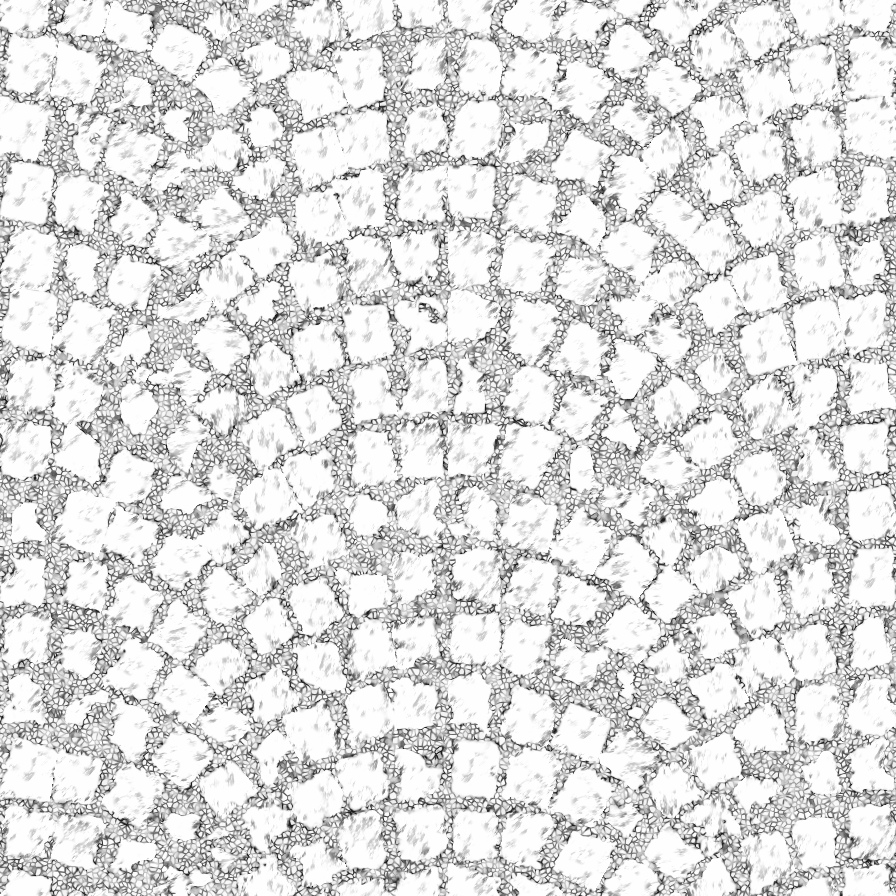
A WebGL 1 fragment shader for this texture map:

```glsl
precision highp float;
// Pale cobblestone paving laid in two fans of stacked arcs, with gravel joints.
uniform vec2 u_resolution;

const float FANS = 2.0;
const float ROWS = 14.0;
const float STONES = 9.0;      // stones per arc
const float RADIUS = 0.37;
const float HALF_ANGLE = 0.742; // half the opening of an arc
const float GRAINS = 180.0;    // gravel grains across the tile

float hash(vec2 p) {
  vec3 q = fract(vec3(p.xyx) * 0.1031);
  q += dot(q, q.yzx + 33.33);
  return fract((q.x + q.y) * q.z);
}

vec2 hash2(vec2 p) {
  return vec2(hash(p + 3.7), hash(p.yx + 71.3));
}

// Value noise that wraps after the given period.
float noise(vec2 p, float period) {
  vec2 i = floor(p), f = fract(p);
  f = f * f * (3.0 - 2.0 * f);
  vec2 a = mod(i, period), b = mod(i + 1.0, period);
  return mix(mix(hash(a), hash(vec2(b.x, a.y)), f.x),
             mix(hash(vec2(a.x, b.y)), hash(b), f.x), f.y);
}

float fbm(vec2 p, float period) {
  return 0.5 * noise(p, period) + 0.3 * noise(p * 2.0, period * 2.0)
       + 0.2 * noise(p * 4.0, period * 4.0);
}

vec2 rotate(vec2 p, float a) {
  float c = cos(a), s = sin(a);
  return vec2(c * p.x - s * p.y, s * p.x + c * p.y);
}

float roundBox(vec2 p, vec2 halfSize, float r) {
  vec2 d = abs(p) - halfSize + r;
  return length(max(d, 0.0)) + min(max(d.x, d.y), 0.0) - r;
}

// Nearest stone: x distance, y random id, zw position inside the stone.
vec4 nearestStone(vec2 p) {
  vec4 best = vec4(1.0, 0.0, 0.0, 0.0);
  for (int i = 0; i < 2; i++) {
    float fan = floor(p.x * FANS) + float(i);
    float dx = p.x - fan / FANS;
    float bend = min(abs(dx), 0.3);
    float drop = RADIUS - sqrt(RADIUS * RADIUS - bend * bend);
    float middle = floor((p.y + drop) * ROWS + 0.5);
    for (int j = -1; j <= 1; j++) {
      float row = middle + float(j);
      float parity = mod(row, 2.0);
      vec2 fromCentre = vec2(dx, p.y - row / ROWS + RADIUS);
      float slot = (atan(fromCentre.x, fromCentre.y) / HALF_ANGLE + 1.0) * STONES * 0.5;
      // Alternate rows own the stone in the valley, so fans interlock.
      float k = clamp(floor(slot + 0.5), 1.0 - parity, STONES - parity);
      vec2 id = vec2(k + 17.0 * mod(fan, FANS), mod(row, ROWS) + 5.0);
      vec2 r = hash2(id), s = hash2(id + 40.0);
      float angle = ((k + 0.24 * (r.x - 0.5)) * 2.0 / STONES - 1.0) * HALF_ANGLE;
      vec2 q = fromCentre - RADIUS * vec2(sin(angle), cos(angle));
      q = rotate(q, angle + 0.24 * (s.x - 0.5));
      q.y += 0.006 * (r.y - 0.5);
      vec2 size = vec2(0.027, 0.0312 * cos(angle)) * (0.9 + 0.17 * s.yx);
      vec2 shape = q * (1.0 + vec2(11.0, 9.0) * (r - 0.5) * q.yx);
      float d = roundBox(shape, size, 0.008);
      if (d < best.x) best = vec4(d, hash(id + 91.0), q);
    }
  }
  return best;
}

// Gravel: x gap between the two closest grains, y random value of the grain.
vec2 gravel(vec2 p) {
  vec2 cell = floor(p), f = fract(p);
  float near = 4.0, next = 4.0, tone = 0.0;
  for (int y = -1; y <= 1; y++) {
    for (int x = -1; x <= 1; x++) {
      vec2 o = vec2(float(x), float(y));
      vec2 id = mod(cell + o, GRAINS);
      float d = length(o + hash2(id) - f);
      if (d < near) { next = near; near = d; tone = hash(id + 9.0); }
      else next = min(next, d);
    }
  }
  return vec2(next - near, tone);
}

// Ink on a stone face: fine slanted scratches in patches, stronger at the rim.
float stoneInk(vec2 q, float id, float d) {
  vec2 o = q + id * 0.7;
  float scratch = fbm(rotate(o, 0.65) * vec2(260.0, 110.0), 512.0);
  float patchy = smoothstep(0.4, 0.75, noise(o * 85.0, 512.0));
  float rim = smoothstep(-0.014, -0.001, d);
  return smoothstep(0.46, 0.8, scratch) * patchy * (0.22 + 0.4 * rim);
}

void main() {
  vec2 p = gl_FragCoord.xy / u_resolution;
  float pixel = 1.0 / min(u_resolution.x, u_resolution.y);

  vec4 stone = nearestStone(p);
  float clean = step(0.93, stone.y);
  float buried = (1.0 - clean) * smoothstep(0.35, 0.85, stone.y);
  float rough = 0.013 * (fbm(p * 64.0, 64.0) - 0.5) + 0.004 * (noise(p * 230.0, 230.0) - 0.5);
  float d = stone.x + rough * (1.0 - 0.6 * clean);
  d += buried * 0.016 * smoothstep(0.3, 0.75, noise(p * 40.0, 40.0));
  float face = 1.0 - smoothstep(-1.2 * pixel, 1.2 * pixel, d);

  // Gravel is darkest beside the stones and fades into pale sand.
  vec2 warp = 0.004 * vec2(noise(p * 120.0, 120.0), noise(p * 120.0 + 31.0, 120.0));
  vec2 grain = gravel((p + warp) * GRAINS);
  float crack = 1.0 - smoothstep(0.0, 0.5, grain.x);
  float broken = smoothstep(0.1, 0.8, noise(p * 200.0, 200.0));
  float density = 0.4 + 0.12 * noise(p * 30.0, 30.0) + 0.28 * exp(-max(d, 0.0) * 260.0);
  float joint = crack * density * (0.35 + 0.8 * broken) + 0.07 * grain.y;

  // Broken outline around each stone.
  float outline = exp(-pow(d / 0.0015, 2.0)) * smoothstep(0.35, 0.8, noise(p * 130.0, 130.0));
  float ink = mix(joint, stoneInk(stone.zw, stone.y, d), face) + 0.3 * outline;
  gl_FragColor = vec4(vec3(clamp(0.995 - ink, 0.1, 1.0)), 1.0);
}
```
